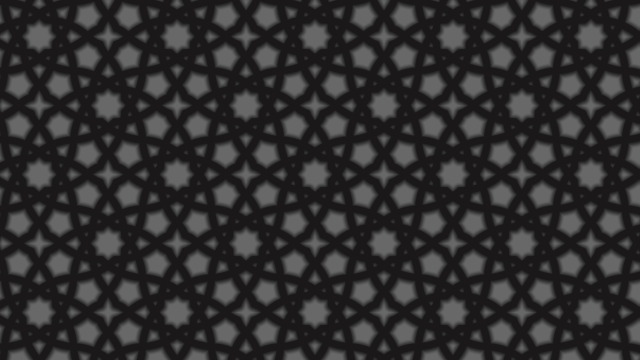
Write a Shadertoy shader that draws this pattern.

```glsl
// Dark eight-fold star lattice with crosses, laid over a softly shaded grey ground.

const float PI = 3.14159265;
const float STEP = 0.19155;                  // star-to-cross spacing, in canvas heights
const vec2  CENTER = vec2(-0.0139, 0.0162);  // one star's place, from the canvas middle

// Lengths below are in units of STEP
const float HALF_WIDTH = 0.050;              // half the strap width
const float ROUNDING = 0.022;                // softness of the inner corners
const float APOTHEM = 0.70711;               // star centre to strap crossing
const float VALLEY = 0.258;                  // inner radius of the star
const float PETAL_BULGE = 0.060;
const float CROSS_TIP = 0.29289;
const float CROSS_NOTCH = 0.116;
const float CROSS_BULGE = 0.014;
const float SHADOW_REACH = 0.088;
const vec2  SHADOW_SHIFT = vec2(0.0, 0.008);

const vec3 STRAP = vec3(0.102, 0.094, 0.098);
const vec3 SHADE = vec3(0.125, 0.120, 0.125);
const vec3 GROUND = vec3(0.408);

float smoothMin(float a, float b) {
    float h = max(ROUNDING - abs(a - b), 0.0) / ROUNDING;
    return min(a, b) - h * h * ROUNDING * 0.25;
}

// Distance to the arc from a to b that bulges to the right of its chord
float arc(vec2 p, vec2 a, vec2 b, float bulge) {
    float halfChord = 0.5 * length(b - a);
    vec2 along = normalize(b - a);
    vec2 outward = vec2(along.y, -along.x);
    float radius = (halfChord * halfChord + bulge * bulge) / (2.0 * bulge);
    vec2 q = p - 0.5 * (a + b) + outward * (radius - bulge);
    bool inside = abs(dot(q, along)) * (radius - bulge) < halfChord * dot(q, outward);
    return inside ? abs(length(q) - radius) : min(length(p - a), length(p - b));
}

// Offset from the nearest point of the diagonal lattice
vec2 nearestCell(vec2 p) {
    vec2 id = round(0.5 * vec2(p.x + p.y, p.x - p.y));
    return p - vec2(id.x + id.y, id.x - id.y);
}

// Eight curved straps, each bent at a valley of the star, interlaced into petals
float rosette(vec2 p) {
    float reach = 3.0 * PI / 8.0;
    vec2 start = vec2(VALLEY, 0.0);
    vec2 end = APOTHEM * vec2(cos(reach), sin(reach));
    float d = 1.0;
    for (int i = 0; i < 8; i++) {
        float turn = (float(i) + 0.5) * PI / 4.0;
        vec2 axis = vec2(cos(turn), sin(turn));
        vec2 q = vec2(dot(p, axis), abs(axis.x * p.y - axis.y * p.x));
        d = smoothMin(d, arc(q, start, end, PETAL_BULGE));
    }
    return d;
}

// Four-pointed cross between the stars
float crossOutline(vec2 p) {
    p = abs(p);
    p = vec2(max(p.x, p.y), min(p.x, p.y));
    return arc(p, vec2(CROSS_TIP, 0.0), vec2(CROSS_NOTCH), CROSS_BULGE);
}

// Signed distance to the strapwork
float lattice(vec2 p) {
    vec2 star = nearestCell(p);
    vec2 crossing = nearestCell(p - vec2(1.0, 0.0));
    return smoothMin(rosette(star), crossOutline(crossing)) - HALF_WIDTH;
}

void mainImage(out vec4 fragColor, in vec2 fragCoord) {
    vec2 canvas = (fragCoord - 0.5 * iResolution.xy) / iResolution.y;
    vec2 p = (canvas - CENTER) / STEP;
    float pixel = 1.0 / (iResolution.y * STEP);

    // Ground, darkened by the straps' soft shadow
    float light = smoothstep(-0.02, SHADOW_REACH, lattice(p + SHADOW_SHIFT));
    vec3 color = mix(SHADE, GROUND, light);

    // Flat straps with smoothed edges
    float strap = 1.0 - smoothstep(-0.75 * pixel, 0.75 * pixel, lattice(p));
    color = mix(color, STRAP, strap);

    fragColor = vec4(color, 1.0);
}
```
